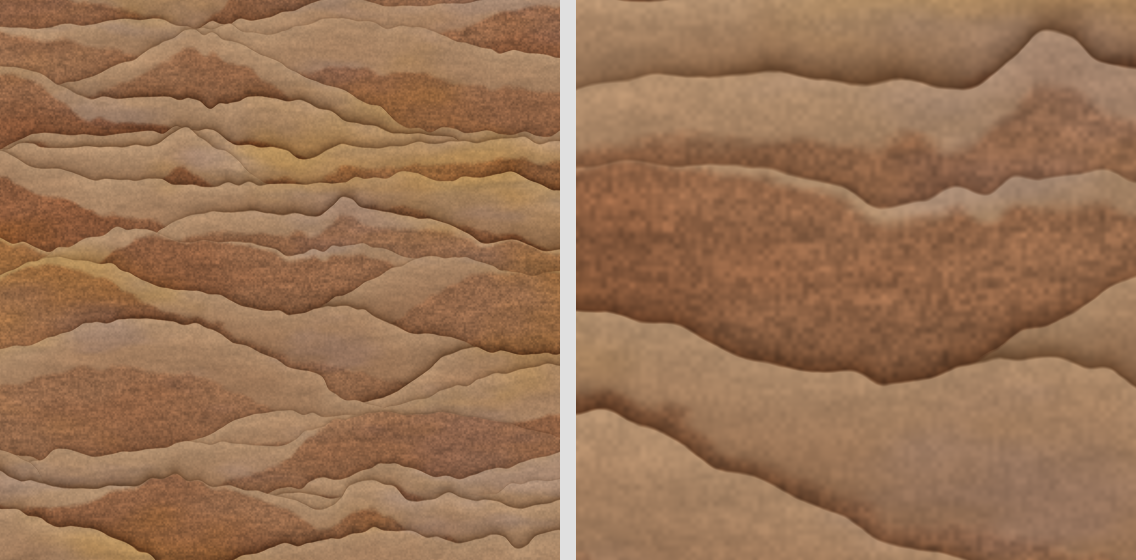
Left: the whole. Right: its middle third, enlarged.
A WebGL 2 fragment shader for this texture:

```glsl
#version 300 es
precision highp float;
// Weathered sandstone: overlapping wavy strata, each with a smooth pale crest
// that breaks into coarse red rock and ends in a shadow above the next sheet.
// Strata are painted from top to bottom, then relief, stains and grain follow.

uniform vec2 u_resolution;
out vec4 fragColor;

const int   LAYERS        = 27;
const float SPACING       = 0.050;  // height between strata
const float WAVE_HEIGHT   = 0.185;  // swing of the strata edges
const float WAVE_FREQ     = 2.3;    // edge waves across the canvas
const float SAND_DEPTH    = 0.125;  // deepest smooth crest
const float GRAIN_FREQ    = 300.0;
const float GRAIN_SAND    = 0.075;
const float GRAIN_ROCK    = 0.21;
const float RELIEF_GAIN   = 0.75;
const vec3  SAND_CREST    = vec3(0.700, 0.565, 0.435);
const vec3  SAND_BODY     = vec3(0.605, 0.455, 0.335);
const vec3  ROCK          = vec3(0.565, 0.392, 0.275);
const vec3  ROCK_RED      = vec3(0.525, 0.335, 0.220);
const vec3  SHADOW_TINT   = vec3(0.60, 0.52, 0.43);
const vec3  OCHRE_TINT    = vec3(1.05, 1.02, 0.80);
const vec3  MAUVE_TINT    = vec3(0.95, 0.98, 1.10);

float hash(vec2 cell) {
    uvec2 q = uvec2(ivec2(cell) + 8192) * uvec2(1597334677u, 3812015801u);
    uint n = (q.x ^ q.y) * 1597334677u;
    n = (n ^ (n >> 15)) * 40503u;
    n ^= n >> 13;
    return float(n & 65535u) / 65535.0;
}

float noise(vec2 p) {
    vec2 c = floor(p), f = p - c;
    f = f * f * (3.0 - 2.0 * f);
    return mix(mix(hash(c), hash(c + vec2(1, 0)), f.x),
               mix(hash(c + vec2(0, 1)), hash(c + vec2(1, 1)), f.x), f.y);
}

float fbm(vec2 p) {
    float sum = 0.0, amp = 0.5;
    for (int i = 0; i < 4; i++) {
        sum += amp * noise(p);
        p = mat2(1.7, 0.9, -0.9, 1.7) * p + 17.3;
        amp *= 0.5;
    }
    return sum;
}

// Height of one stratum's crest line.
float crestLine(float x, float id) {
    float seed = id * 13.0;
    float h = noise(vec2(x * WAVE_FREQ + id * 3.7, seed)) - 0.5;
    h += 0.34 * (noise(vec2(x * WAVE_FREQ * 2.6, seed + 3.0)) - 0.5);
    h += 0.14 * (noise(vec2(x * WAVE_FREQ * 7.0, seed + 6.0)) - 0.5);
    h += 0.05 * (noise(vec2(x * WAVE_FREQ * 19.0, seed + 9.0)) - 0.5);
    return 1.12 - id * SPACING + WAVE_HEIGHT * h;
}

// Surface relief, flattened along the strata, with sharp folded ridges.
float relief(vec2 p) {
    float folds = 1.0 - abs(2.0 * fbm(p * vec2(3.2, 9.0) + 40.0) - 1.0);
    return 0.55 * folds + 0.45 * fbm(p * vec2(9.0, 26.0) + 7.0);
}

void main() {
    vec2 p = gl_FragCoord.xy / u_resolution.y;
    float pixel = 1.0 / u_resolution.y;

    vec2 bend = vec2(fbm(p * 4.0 + 3.0), fbm(p * 4.0 + 60.0)) - 0.47;
    vec2 q = p + bend * vec2(0.10, 0.025);
    float jitter = 0.006 * (fbm(p * vec2(45.0, 80.0)) - 0.47);

    // Strata: state holds rock share, crest light and shadow.
    vec3 state = vec3(0.3, 0.3, 0.0);
    for (int i = 0; i < LAYERS; i++) {
        float id = float(i);
        float depth = crestLine(q.x, id) - q.y + jitter * 0.5;
        if (depth < -0.08) continue;

        // Shade thrown on the sheets behind, just above this crest.
        float vary = noise(vec2(q.x * 4.0, id * 7.0 + 300.0));
        float above = max(-depth, 0.0);
        float shade = 0.75 * exp(-above / mix(0.003, 0.009, vary))
                    + 0.45 * vary * exp(-above / 0.020);
        state.z = max(state.z, shade * mix(0.45, 1.0, vary));

        // Smooth crest giving way to rough rock.
        float onset = SAND_DEPTH * noise(vec2(q.x * 3.1, id * 11.0 + 500.0)) - 0.010;
        float rough = smoothstep(-0.006, 0.006, depth - onset + jitter * 1.6);
        rough *= mix(0.6, 1.0, hash(vec2(id, 71.0)));
        float light = exp(-max(depth, 0.0) / 0.050);
        float cover = smoothstep(-1.0, 1.0, depth / max(pixel, 0.0014));
        state = mix(state, vec3(rough, light, 0.0), cover);
    }
    float rock = state.x;

    // Base colours with broad variation.
    float patches = fbm(p * vec2(4.0, 8.0) + 90.0);
    vec3 sand = mix(SAND_BODY, SAND_CREST, clamp(state.y * 0.9 + patches - 0.42, 0.0, 1.0));
    vec3 stone = mix(ROCK, ROCK_RED, smoothstep(0.32, 0.65, patches));
    vec3 color = mix(sand, stone, rock);

    // Mineral stains.
    float ochre = smoothstep(0.50, 0.72, fbm(p * vec2(3.0, 6.0) + 130.0));
    float mauve = smoothstep(0.50, 0.70, fbm(p * vec2(5.0, 14.0) + 170.0));
    color *= mix(vec3(1.0), OCHRE_TINT, ochre * 0.8);
    color *= mix(vec3(1.0), MAUVE_TINT, mauve * 0.7);

    // Light from above, fine bedding streaks and grain.
    float slope = relief(q) - relief(q + vec2(-0.002, 0.006));
    color *= 1.0 + RELIEF_GAIN * clamp(slope, -0.25, 0.25);
    float streak = noise(q * vec2(22.0, 170.0)) + noise(q * vec2(50.0, 240.0)) - 1.0;
    color *= 1.0 + streak * mix(0.025, 0.10, rock);
    float grain = 0.6 * noise(p * GRAIN_FREQ) + 0.4 * noise(p * GRAIN_FREQ * 0.47 + 9.0) - 0.5;
    color *= 1.0 + 2.0 * grain * mix(GRAIN_SAND, GRAIN_ROCK, rock);

    color *= mix(vec3(1.0), SHADOW_TINT, clamp(state.z, 0.0, 1.0));
    fragColor = vec4(clamp(color, 0.0, 1.0), 1.0);
}
```
